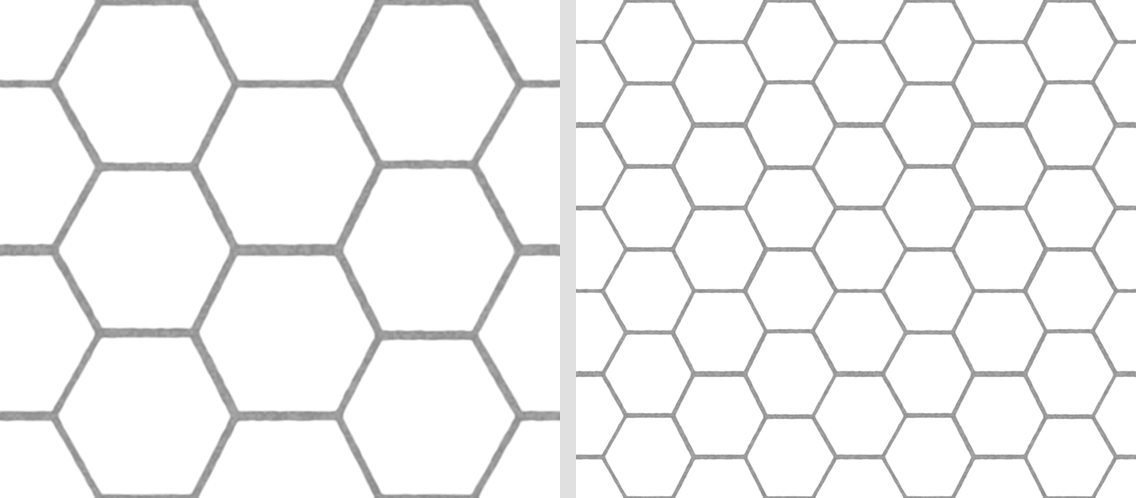
Left: one tile. Right: repeated 2 by 2.
Reproduce this pattern procedurally as a Shadertoy shader.

```glsl
// Hand-inked honeycomb: flat-top hexagons in grey strokes on white paper.
// Each rung and its two right-hand diagonals are wrapped segments on a torus,
// merged softly, with uneven widths, wavering edges and a fine ink grain.

#define TILE vec2(6.0, 5.34375)  // canvas size, in hexagon sides
#define COLUMNS 4
#define ROWS 3
#define ORIGIN vec2(1.572, -0.01) // centre of the first rung
#define RUNG_HALF 0.5             // half length of a horizontal side
#define STROKE 0.044              // mean half width of the diagonals
#define STROKE_VARY 0.009
#define JOINT 0.022               // rounding where strokes meet
#define WAVER 0.010
#define SOFT 0.017                // softness of the ink edge
#define INK_DARK vec3(0.555)
#define INK_LIGHT vec3(0.655)

float hash(vec2 p) {
    vec3 q = fract(vec3(p.xyx) * 0.1031);
    q += dot(q, q.yzx + 33.33);
    return fract((q.x + q.y) * q.z);
}

// Value noise that wraps after a whole number of cells
float wrappedNoise(vec2 uv, vec2 cells) {
    vec2 p = uv * cells, i = floor(p), f = fract(p);
    f = f * f * (3.0 - 2.0 * f);
    vec2 a = mod(i, cells), b = mod(i + 1.0, cells);
    return mix(mix(hash(a), hash(vec2(b.x, a.y)), f.x),
               mix(hash(vec2(a.x, b.y)), hash(b), f.x), f.y);
}

float rowWave(int row) {
    return sin(6.2831853 * float(row) / float(ROWS));
}

// End of a rung: side is -1 for the left end, +1 for the right
vec2 node(int column, int row, float side) {
    int c = column % COLUMNS;
    float halfLength = RUNG_HALF + (c == 1 ? 0.045 : 0.0);
    float lift = c == 2 ? -0.03 * rowWave(row) : 0.0;
    vec2 step = TILE / vec2(COLUMNS, ROWS);
    vec2 cell = vec2(column, float(row) + 0.5 * float(c % 2));
    return ORIGIN + cell * step + vec2(side * halfLength, lift);
}

// Distance to a segment, measured to its nearest copy on the torus
float wrappedSegment(vec2 p, vec2 a, vec2 b) {
    vec2 q = p - 0.5 * (a + b), arm = 0.5 * (b - a);
    q -= TILE * floor(q / TILE + 0.5);
    return length(q - arm * clamp(dot(q, arm) / dot(arm, arm), -1.0, 1.0));
}

float softMin(float a, float b) {
    float h = max(JOINT - abs(a - b), 0.0) / JOINT;
    return min(a, b) - 0.25 * h * h * JOINT;
}

float diagonalWidth(int column, int row, float seed) {
    return STROKE + STROKE_VARY * (2.0 * hash(vec2(column, row) * 7.0 + seed) - 1.0);
}

// Signed distance to the ink, negative inside a stroke
float honeycomb(vec2 p) {
    float d = 10.0;
    for (int c = 0; c < COLUMNS; c++) {
        for (int r = 0; r < ROWS; r++) {
            int odd = c % 2;
            vec2 left = node(c, r, -1.0), right = node(c, r, 1.0);
            vec2 upper = node(c + 1, r + odd, -1.0);
            vec2 lower = node(c + 1, r + odd - 1, -1.0);
            float rungWidth = odd == 1 ? 0.050 + 0.012 * rowWave(r)
                                       : 0.047 + 0.003 * rowWave(r);
            d = softMin(d, wrappedSegment(p, left, right) - rungWidth);
            d = softMin(d, wrappedSegment(p, right, upper) - diagonalWidth(c, r, 3.0));
            d = softMin(d, wrappedSegment(p, right, lower) - diagonalWidth(c, r, 19.0));
        }
    }
    return d;
}

void mainImage(out vec4 fragColor, in vec2 fragCoord) {
    vec2 uv = fragCoord / iResolution.xy;
    float pixel = TILE.y / iResolution.y;

    // Stroke outline with a slight waver
    float d = honeycomb(uv * TILE);
    d += WAVER * (wrappedNoise(uv, vec2(80.0, 71.0)) - 0.5);
    float soft = max(SOFT, pixel);
    float ink = 1.0 - smoothstep(-soft, soft, d);

    // Grain, a little paler along the core of the stroke
    float grain = mix(wrappedNoise(uv, vec2(190.0, 169.0)),
                      wrappedNoise(uv, vec2(70.0, 62.0)), 0.35);
    float core = smoothstep(0.015, 0.05, -d);
    float pale = clamp(0.5 + 1.3 * (grain - 0.5) + 0.25 * (core - 0.5), 0.0, 1.0);

    vec3 color = mix(vec3(1.0), mix(INK_DARK, INK_LIGHT, pale), ink);
    fragColor = vec4(color, 1.0);
}
```
